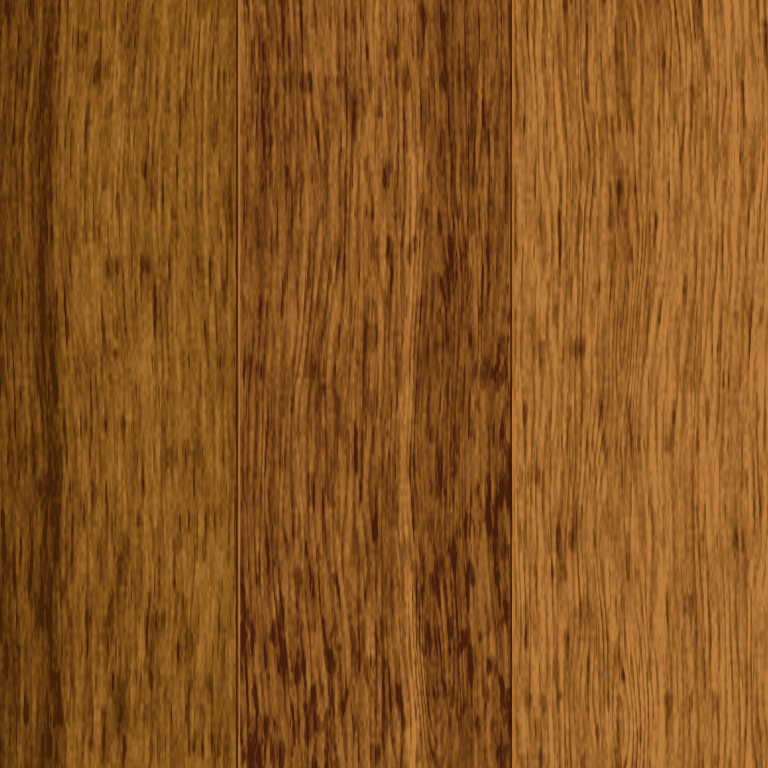
Write a Shadertoy shader that draws this texture.

```glsl
// Three upright brown wood planks with fine streaked grain, pores, knots and thin bevelled seams.
const float PLANK_WIDTH = 0.357;
const float FIRST_EDGE = -0.047;
const float SEAM_WIDTH = 0.0016;
const float RING_DENSITY = 105.0;
const float HEART_DEPTH = 4.0;
const float FIBRE_TONE = 0.40;
const float GRIT_TONE = 0.26;
const float PORE_TONE = 0.34;

const vec3 DARK_WOOD = vec3(0.29, 0.13, 0.045);
const vec3 MID_WOOD = vec3(0.505, 0.305, 0.108);
const vec3 LIGHT_WOOD = vec3(0.715, 0.475, 0.225);
const vec3 SEAM_DARK = vec3(0.22, 0.10, 0.04);
const vec3 SEAM_LIGHT = vec3(0.72, 0.45, 0.21);
const vec3 OLIVE_TINT = vec3(-0.005, 0.010, -0.014);

// Per plank, left to right
const float BASE_TONE[3] = float[3](0.56, 0.60, 0.82);
const float RING_TONE[3] = float[3](0.12, 0.25, 0.28);
const float MOTTLE_TONE[3] = float[3](0.16, 0.38, 0.10);
const float PITH_X[3] = float[3](-0.30, 0.563, 0.805);

// Tonal bands: centre x, half width, tone change
const vec3 BANDS[9] = vec3[9](
    vec3(0.00, 0.060, -0.26), vec3(0.066, 0.014, -0.28), vec3(0.26, 0.04, 0.06),
    vec3(0.34, 0.030, -0.10), vec3(0.460, 0.030, 0.06), vec3(0.528, 0.010, 0.24),
    vec3(0.575, 0.030, -0.20), vec3(0.645, 0.016, -0.10), vec3(0.81, 0.012, -0.10));

// Nested grain loops: centre, half size
const vec4 LOOPS[5] = vec4[5](
    vec4(0.560, 0.13, 0.018, 0.11), vec4(0.563, 0.52, 0.030, 0.24),
    vec4(0.810, 0.57, 0.016, 0.15), vec4(0.788, 0.30, 0.024, 0.14),
    vec4(0.805, 0.06, 0.022, 0.11));

const vec2 KNOTS[4] = vec2[4](vec2(0.152, 0.54), vec2(0.422, 0.495),
                              vec2(0.731, 0.095), vec2(0.812, 0.120));

float hash(vec2 p) {
    vec3 q = fract(vec3(p.xyx) * 0.1031);
    q += dot(q, q.yzx + 33.33);
    return fract((q.x + q.y) * q.z);
}

float noise(vec2 p) {
    vec2 i = floor(p), f = fract(p);
    f = f * f * (3.0 - 2.0 * f);
    return mix(mix(hash(i), hash(i + vec2(1, 0)), f.x),
               mix(hash(i + vec2(0, 1)), hash(i + vec2(1, 1)), f.x), f.y);
}

float fbm(vec2 p) {
    float sum = 0.0, amp = 0.5;
    for (int i = 0; i < 4; i++) {
        sum += amp * noise(p);
        p = p * 2.03 + 19.7;
        amp *= 0.5;
    }
    return sum / 0.9375;
}

float bell(float d) { return exp(-d * d); }

// Growth rings bend around the pith and close into pointed loops
float ringHeight(vec2 p, vec2 seed, float pith) {
    float h = RING_DENSITY * sqrt(pow(p.x - pith, 2.0) + 0.0002);
    for (int i = 0; i < LOOPS.length(); i++)
        h -= HEART_DEPTH * bell(length((p - LOOPS[i].xy) / LOOPS[i].zw));
    return h + 5.0 * fbm(p * vec2(11.0, 2.0) + seed) + 0.9 * noise(p * vec2(90.0, 10.0) + seed);
}

float ringLine(float h) {
    float f = fract(h);
    float line = smoothstep(0.30, 0.75, f) * (1.0 - smoothstep(0.80, 1.0, f));
    return mix(line, 0.36, smoothstep(0.4, 0.9, fwidth(h)));
}

float woodTone(vec2 p, int plank) {
    vec2 seed = vec2(17.3, 41.7) * float(plank + 1);
    float sway = (noise(vec2(p.y * 2.6, seed.x)) - 0.5) * 0.020;
    vec2 g = p + vec2(sway + 0.003 * (noise(p * vec2(12.0, 9.0) + seed) - 0.5), 0.0);
    float tone = BASE_TONE[plank] + 0.22 * (fbm(g * vec2(14.0, 1.6) + seed) - 0.5);

    for (int i = 0; i < BANDS.length(); i++)
        tone += BANDS[i].z * bell((g.x - BANDS[i].x) / BANDS[i].y);

    // Rings, broken up along the board
    float strength = 1.6 * smoothstep(0.15, 0.85, fbm(g * vec2(60.0, 9.0) + seed));
    tone -= RING_TONE[plank] * strength * (ringLine(ringHeight(g, seed, PITH_X[plank])) - 0.3);

    // Long streaks, fine fibres and grit
    tone += 0.30 * (fbm(g * vec2(90.0, 3.0) + seed) - 0.5);
    tone += FIBRE_TONE * (noise(g * vec2(250.0, 16.0) + seed) - 0.5);
    tone += GRIT_TONE * (noise(p * vec2(390.0, 130.0) + seed) - 0.5);

    // Short figure marks and thin dark pores
    float patches = smoothstep(0.30, 0.70, fbm(g * vec2(7.0, 3.0) + seed.yx));
    float mottle = smoothstep(0.48, 0.76, fbm(g * vec2(125.0, 26.0) + seed.yx));
    tone -= MOTTLE_TONE[plank] * mottle * (0.5 + patches);
    float pores = smoothstep(0.68, 0.92, noise(g * vec2(270.0, 24.0) + seed.yx));
    tone -= PORE_TONE * pores;

    for (int i = 0; i < KNOTS.length(); i++) {
        vec2 d = (g - vec2(sway, 0.0) - KNOTS[i]) / vec2(0.004, 0.008);
        tone -= 0.5 * bell(length(d));
    }
    return clamp(tone, -0.03, 1.05);
}

void mainImage(out vec4 fragColor, in vec2 fragCoord) {
    vec2 p = fragCoord / iResolution.xy;
    float along = (p.x - FIRST_EDGE) / PLANK_WIDTH;
    int plank = clamp(int(floor(along)), 0, 2);

    float tone = woodTone(p, plank);
    vec3 color = tone < 0.5 ? mix(DARK_WOOD, MID_WOOD, tone * 2.0)
                            : mix(MID_WOOD, LIGHT_WOOD, tone * 2.0 - 1.0);
    if (plank == 0) color += OLIVE_TINT;

    // Seam: a dark groove with a lit bevel beside it
    float offset = (along - round(along)) * PLANK_WIDTH;
    float blur = 0.7 / iResolution.x;
    float groove = 1.0 - smoothstep(-blur, blur, abs(offset + SEAM_WIDTH) - 0.6 * SEAM_WIDTH);
    float bevel = 1.0 - smoothstep(-blur, blur, abs(offset - SEAM_WIDTH) - 0.8 * SEAM_WIDTH);
    color = mix(color, SEAM_DARK, 0.9 * groove);
    color = mix(color, SEAM_LIGHT, 0.85 * bevel);
    fragColor = vec4(color, 1.0);
}
```
